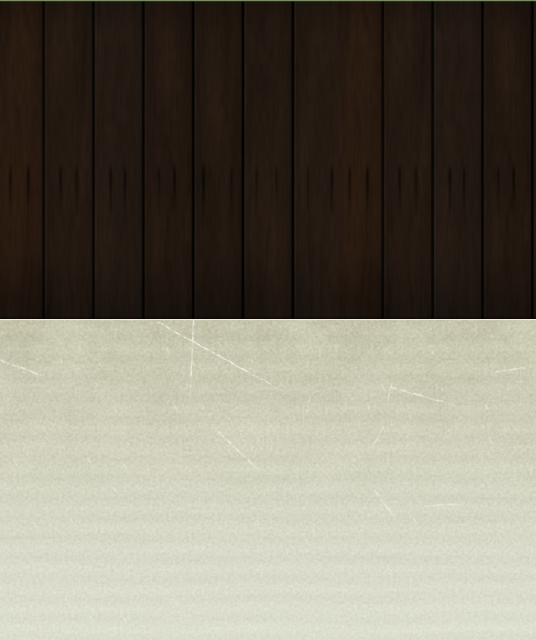
This texture is drawn by a Shadertoy shader. Its source:

```glsl
const vec3 WOOD_LIGHT = vec3(0.145, 0.107, 0.078);
const vec3 WOOD_DARK = vec3(0.092, 0.063, 0.045);
const vec3 WOOD_WARM = vec3(0.030, 0.006, -0.010);
const vec3 PAPER_TOP = vec3(0.775, 0.770, 0.672);
const vec3 PAPER_LOW = vec3(0.862, 0.868, 0.806);
const vec3 SCRATCH_COLOR = vec3(0.95, 0.95, 0.91);
const vec3 SEAM_COLOR = vec3(0.95, 0.93, 0.86);
const vec3 TOP_COLOR = vec3(0.45, 0.58, 0.34);

// Lengths are fractions of the canvas height
const float SEAM_Y = 0.5007;
const float LINE_HALF = 0.001;
const float TILE = 0.530;
const float FIRST_GROOVE = 0.0680;
const float PLANK = 0.0779;
const float KNOT_Y = 0.727;
const float BAND_PERIOD = 0.0313;
const float BAND_Y = 0.440;
const float FLECK_CELLS = 24.0;
const float GRAIN = 0.062;

// Long scratches as segments: start xy, end xy
const int SCRATCHES = 11;
const vec4 SCRATCH[SCRATCHES] = vec4[SCRATCHES](
    vec4(0.247, 0.496, 0.449, 0.385), vec4(0.302, 0.499, 0.297, 0.378),
    vec4(0.341, 0.326, 0.406, 0.264), vec4(0.484, 0.382, 0.479, 0.355),
    vec4(0.612, 0.395, 0.716, 0.365), vec4(0.000, 0.438, 0.072, 0.411),
    vec4(0.599, 0.333, 0.582, 0.303), vec4(0.586, 0.234, 0.616, 0.190),
    vec4(0.612, 0.401, 0.605, 0.372), vec4(0.768, 0.418, 0.833, 0.427),
    vec4(0.664, 0.210, 0.729, 0.212));

vec2 hash2(vec2 p) {
    vec3 h = fract(p.xyx * vec3(0.1031, 0.1030, 0.0973));
    h += dot(h, h.yzx + 33.33);
    return fract((h.xx + h.yz) * h.zy);
}

float gradientDot(vec2 cell, vec2 offset) {
    return dot(hash2(cell) * 2.0 - 1.0, offset);
}

float gradientNoise(vec2 p) {
    vec2 i = floor(p), f = fract(p);
    vec2 u = f * f * (3.0 - 2.0 * f);
    vec2 e = vec2(1.0, 0.0);
    return mix(mix(gradientDot(i, f), gradientDot(i + e, f - e), u.x),
               mix(gradientDot(i + e.yx, f - e.yx), gradientDot(i + 1.0, f - 1.0), u.x), u.y);
}

// x: distance to the segment, y: position along it
vec2 segment(vec2 p, vec2 a, vec2 b) {
    vec2 d = b - a;
    float t = clamp(dot(p - a, d) / dot(d, d), 0.0, 1.0);
    return vec2(length(p - a - d * t), t);
}

vec3 wood(vec2 p, float px) {
    float x = mod(p.x, TILE);
    float s = (x - FIRST_GROOVE) / PLANK;
    float plank = floor(s), across = fract(s);
    vec2 plankHash = hash2(vec2(plank + 7.0, 3.0));

    // Long fibres, fine pores and broad stains
    vec2 g = vec2(x, p.y) + vec2(plank * 1.7, 0.0);
    float fibre = gradientNoise(g * vec2(105.0, 7.0) + 2.0 * gradientNoise(g * vec2(18.0, 9.0)));
    float pores = gradientNoise(g * vec2(270.0, 42.0));
    float stain = gradientNoise(g * vec2(24.0, 5.0) + 31.0);
    float tone = 0.60 + 0.45 * fibre + 0.40 * pores + 0.50 * stain + 0.25 * (plankHash.x - 0.5);
    vec3 col = mix(WOOD_DARK, WOOD_LIGHT, clamp(tone, -0.3, 1.4));

    // Reddish boards
    float warm = plank < 0.0 ? 0.85 : 0.3 * plankHash.y;
    col += WOOD_WARM * warm * (0.6 + stain + 0.4 * across);

    // Nail stains running down the boards
    for (int i = 0; i < 2; i++) {
        float n = float(i);
        vec2 h = hash2(vec2(plank + 11.0, n + 5.0));
        float dx = (across - 0.27 - 0.44 * n - 0.16 * (h.x - 0.5)) * PLANK;
        float dy = p.y - KNOT_Y;
        float run = smoothstep(0.022, 0.0, dy) * smoothstep(-0.085, 0.0, dy);
        col *= 1.0 - (0.3 + 0.3 * h.y) * run * exp(-dx * dx / 6e-6);
    }

    // Grooves with a shaded left side and a lit right lip
    float id = clamp(round(s), 0.0, 5.0);
    float d = x - FIRST_GROOVE - PLANK * id;
    col *= 1.0 - 0.25 * exp(-abs(d) / 0.006);
    col += 0.024 * smoothstep(0.0025, 0.0, abs(d - 0.0040));
    col *= 1.0 - (0.65 + 0.04 * id) * (1.0 - smoothstep(0.0008, 0.0017 + px, abs(d)));

    // Dim upper and lower ends
    col *= mix(0.80, 1.05, smoothstep(SEAM_Y, 0.62, p.y));
    col *= mix(1.0, 0.85, smoothstep(0.94, 1.0, p.y));
    return col * mix(0.45, 1.0, smoothstep(0.002, 0.005, p.y - SEAM_Y));
}

float scratches(vec2 p, float px) {
    float wear = 0.0;
    vec2 wobble = 0.0022 * vec2(gradientNoise(p * 45.0), gradientNoise(p * 45.0 + 17.0));
    float broken = smoothstep(-0.25, 0.25, gradientNoise(p * 150.0 + 9.0));
    for (int i = 0; i < SCRATCHES; i++) {
        vec2 hit = segment(p + wobble, SCRATCH[i].xy, SCRATCH[i].zw);
        float fade = smoothstep(1.1, 0.7, hit.y) * mix(0.85, 0.5, float(i) / float(SCRATCHES));
        wear = max(wear, fade * (1.0 - smoothstep(0.0003, 0.0008 + px, hit.x)));
    }
    wear *= 0.25 + 0.75 * broken;

    // Scattered short flecks, rarer towards the bottom
    vec2 cell = floor(p * FLECK_CELLS);
    vec2 h = hash2(cell + 40.0), k = hash2(cell + 90.0);
    vec2 start = (cell + 0.25 + 0.5 * h) / FLECK_CELLS;
    vec2 reach = vec2(k.x - 0.5, 0.8) * 0.012 * k.y;
    float present = step(k.x, 0.06 + 0.25 * p.y);
    float fleck = 1.0 - smoothstep(0.0002, 0.0006 + px, segment(p, start, start + reach).x);
    return max(wear, 0.42 * present * fleck);
}

vec3 paper(vec2 p, float px) {
    float height = clamp(p.y / SEAM_Y, 0.0, 1.0);
    vec3 col = mix(PAPER_LOW, PAPER_TOP, pow(height, 1.4));

    // Soft horizontal bands
    float wave = cos(6.28319 * (p.y - BAND_Y) / BAND_PERIOD + 1.2 * gradientNoise(p * vec2(6.0, 20.0)));
    col -= 0.011 * wave * (0.7 + gradientNoise(p * vec2(9.0, 35.0)));

    // Grain and mottling, strongest near the top
    float grain = gradientNoise(p * 197.0) + 0.8 * gradientNoise(p * 341.0 + 50.0);
    float mottle = gradientNoise(p * 14.0) + 0.7 * gradientNoise(p * 60.0 + 8.0);
    col += GRAIN * (0.65 + 0.35 * height) * grain;
    col += 0.045 * height * height * mottle * vec3(1.0, 1.0, 1.15);
    return mix(col, SCRATCH_COLOR, scratches(p, px));
}

void mainImage(out vec4 fragColor, in vec2 fragCoord) {
    vec2 p = fragCoord / iResolution.y;
    float px = 1.0 / iResolution.y;
    vec3 col = p.y > SEAM_Y ? wood(p, px) : paper(p, px);

    // Bright dividing line and green top edge
    float seam = 1.0 - smoothstep(-0.5 * px, 0.5 * px, abs(p.y - SEAM_Y) - LINE_HALF);
    float top = smoothstep(-0.5 * px, 0.5 * px, p.y - 1.0 + 2.0 * LINE_HALF);
    col = mix(col, SEAM_COLOR, seam);
    col = mix(col, TOP_COLOR, top);
    fragColor = vec4(clamp(col, 0.0, 1.0), 1.0);
}
```
